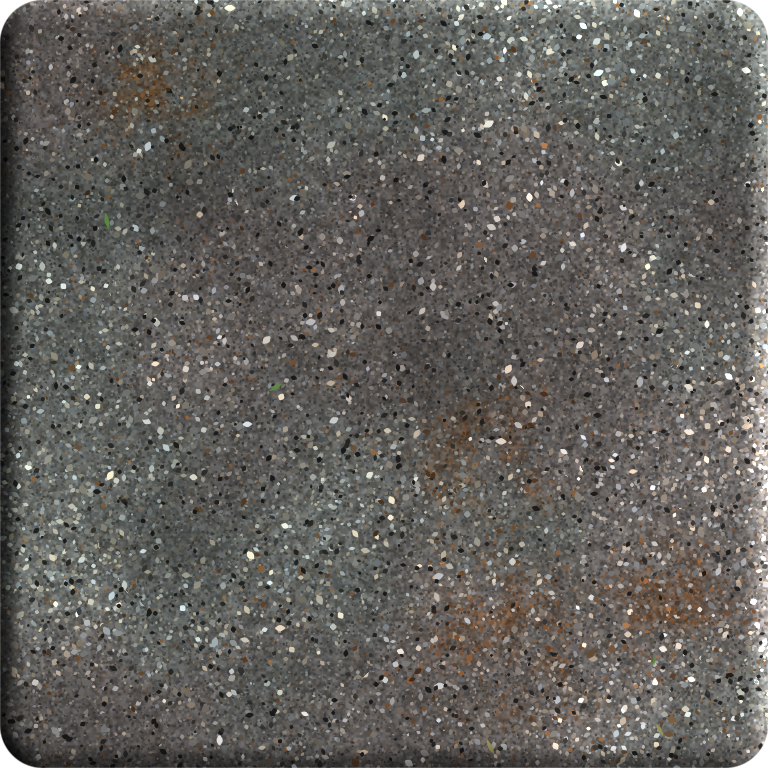
This texture is drawn by a Shadertoy shader. Its source:

```glsl
// Weathered asphalt tile: speckled grey aggregate, rust stains, leaf bits and a bevelled rounded edge.

const vec3 BACKDROP = vec3(1.0);
const vec3 BINDER = vec3(0.375, 0.372, 0.365);
const vec3 RUST = vec3(0.47, 0.29, 0.14);
const vec3 LEAF_GREEN = vec3(0.36, 0.56, 0.24);
const vec3 LEAF_DRY = vec3(0.62, 0.60, 0.34);
const vec3 COOL_STONE = vec3(0.95, 1.01, 1.05);
const vec3 WARM_STONE = vec3(1.08, 1.00, 0.87);
const float CORNER_RADIUS = 0.056;
const float BEVEL_WIDTH = 0.036;
const float BEVEL_STRENGTH = 0.85;
const vec2 LIGHT = vec2(0.85, 0.55);
const float PATCH_CONTRAST = 0.62;
const float GRIT_CONTRAST = 0.27;
// Stain centre and radius
const vec3 STAINS[4] = vec3[4](vec3(0.20, 0.88, 0.08), vec3(0.63, 0.40, 0.08),
                               vec3(0.87, 0.22, 0.07), vec3(0.66, 0.16, 0.09));

// Integer hash: three values in 0..1 per cell
vec3 hash3(vec2 cell, float seed) {
    uvec3 v = uvec3(ivec3(vec3(cell, seed)));
    v = v * 1664525u + 1013904223u;
    for (int i = 0; i < 2; i++) {
        v.x += v.y * v.z;
        v.y += v.z * v.x;
        v.z += v.x * v.y;
        v ^= v >> 16u;
    }
    return vec3(v >> 8u) / 16777216.0;
}

float noise(vec2 p, float seed) {
    vec2 cell = floor(p), f = fract(p);
    f = f * f * (3.0 - 2.0 * f);
    float low = mix(hash3(cell, seed).x, hash3(cell + vec2(1, 0), seed).x, f.x);
    float high = mix(hash3(cell + vec2(0, 1), seed).x, hash3(cell + 1.0, seed).x, f.x);
    return mix(low, high, f.y);
}

float fbm(vec2 p, float seed) {
    float sum = 0.0, weight = 0.5;
    for (int i = 0; i < 5; i++) {
        sum += weight * noise(p, seed + float(i));
        p = mat2(1.6, 1.2, -1.2, 1.6) * p;
        weight *= 0.5;
    }
    return sum;
}

vec2 rotate(vec2 p, float angle) {
    float c = cos(angle), s = sin(angle);
    return mat2(c, -s, s, c) * p;
}

// Angular stones on a jittered grid; tones holds the darkest and lightest grey
vec3 addStones(vec3 color, vec2 uv, float count, float density, vec2 tones, float rust, float seed) {
    vec2 p = uv * count, home = floor(p);
    float blur = 0.6 * count / iResolution.y;
    for (int y = -1; y <= 1; y++)
    for (int x = -1; x <= 1; x++) {
        vec2 cell = home + vec2(x, y);
        vec3 place = hash3(cell, seed), look = hash3(cell, seed + 50.0);
        if (place.z > density) continue;
        vec2 q = rotate(p - cell - place.xy, look.x * 6.2832);
        q.x *= mix(0.55, 1.0, look.y);
        float shape = max(length(q), 0.8 * (abs(q.x) + abs(q.y)));
        float radius = mix(0.22, 0.46, fract(look.y * 7.3));
        float cover = 1.0 - smoothstep(-blur, blur, shape - radius);
        vec3 stone = vec3(mix(tones.x, tones.y, look.z * look.z));
        stone *= mix(COOL_STONE, WARM_STONE, fract(look.x * 5.7));
        float stained = step(fract(look.z * 9.1), 0.03 + 0.5 * rust);
        color = mix(color, mix(stone, RUST * (0.6 + 0.7 * look.y), stained * 0.8), cover);
    }
    return color;
}

// Sparse pointed leaf scraps
vec3 addLeaves(vec3 color, vec2 uv) {
    vec2 p = uv * 9.0, cell = floor(p);
    vec3 place = hash3(cell, 301.0), look = hash3(cell, 302.0);
    vec2 q = rotate(p - cell - 0.2 - 0.6 * place.xy, look.x * 6.2832);
    float size = mix(0.04, 0.10, look.y), along = q.x / size;
    float edge = abs(q.y) - 0.27 * size * (1.0 - along * along);
    float blur = 6.0 / iResolution.y;
    float cover = (1.0 - smoothstep(-blur, blur, edge)) * step(abs(along), 1.0) * step(place.z, 0.13);
    return mix(color, mix(LEAF_GREEN, LEAF_DRY, step(0.65, look.z)), cover * 0.85);
}

void mainImage(out vec4 fragColor, in vec2 fragCoord) {
    vec2 uv = fragCoord / iResolution.xy;
    float patches = fbm(uv * 4.0, 11.0) - 0.48;
    float tint = fbm(uv * 3.0, 21.0);

    // Rust stains with ragged outlines
    float rust = 0.0;
    for (int i = 0; i < 4; i++) {
        float reach = length(uv - STAINS[i].xy) / STAINS[i].z;
        rust += exp(-reach * reach) * smoothstep(0.25, 0.7, fbm(uv * 30.0, 31.0));
    }

    // Binder and fine grit
    float grit = 0.6 * noise(uv * 290.0, 41.0) + 0.4 * noise(uv * 130.0, 42.0) - 0.5;
    vec3 color = mix(BINDER, RUST * 0.85, 0.55 * min(rust, 1.0)) + GRIT_CONTRAST * grit;

    // Aggregate, from fine to coarse, then dark pits
    float coarse = clamp(1.0 + 2.5 * patches, 0.4, 1.7);
    color = addStones(color, uv, 230.0, 0.50, vec2(0.24, 0.59), rust, 61.0);
    color = addStones(color, uv, 150.0, 0.30 * coarse, vec2(0.32, 0.76), rust, 62.0);
    color = addStones(color, uv, 105.0, 0.12 * coarse, vec2(0.42, 0.98), rust, 63.0);
    color = addStones(color, uv, 135.0, 0.08, vec2(0.10, 0.24), rust, 64.0);

    // Broad stains and colour drift
    color *= 1.0 + PATCH_CONTRAST * patches;
    color *= mix(vec3(0.97, 1.01, 1.00), vec3(1.03, 0.99, 0.99), smoothstep(0.35, 0.6, tint));
    color = addLeaves(color, uv);

    // Rounded outline and lit bevel
    vec2 centred = uv - 0.5, corner = abs(centred) - (0.5 - CORNER_RADIUS);
    vec2 outer = max(corner, 0.0);
    float edge = length(outer) - CORNER_RADIUS;
    vec2 normal = sign(centred) * outer / max(length(outer), 0.0001);
    float bevel = smoothstep(-BEVEL_WIDTH, 0.0, edge);
    color *= 1.0 + BEVEL_STRENGTH * bevel * dot(normal, LIGHT);
    float pixel = 1.0 / iResolution.y;
    color = mix(color, BACKDROP, smoothstep(-pixel, pixel, edge));

    fragColor = vec4(clamp(color, 0.0, 1.0), 1.0);
}
```
